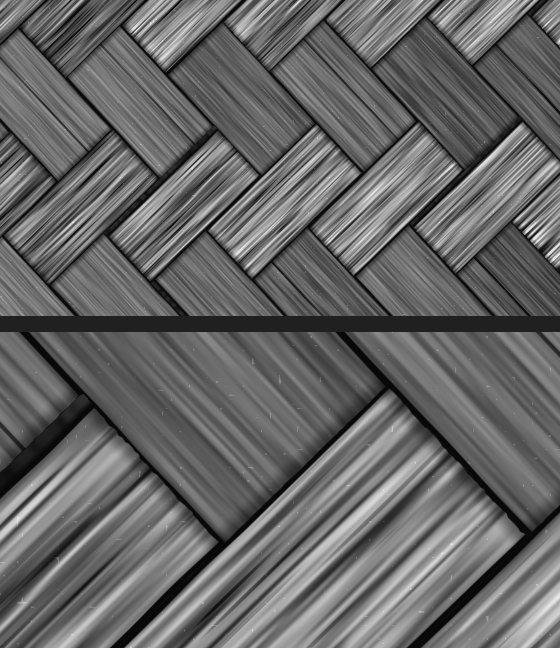
Top, the full canvas; bottom, a detail of the centre.
Write a WebGL 1 fragment shader that draws this texture.

```glsl
precision highp float;

uniform vec2 u_resolution;

#define ORIGIN vec2(0.530, 0.762)
#define FALL_STEP vec2(0.148, -0.160)
#define RISE_STEP vec2(0.174, 0.169)
#define GAP 0.0042
#define FALL_TONE vec2(0.45, 0.35)
#define RISE_TONE vec2(0.42, 0.58)
#define FALL_GRAIN 0.40
#define RISE_GRAIN 0.92
#define FALL_FIBRES 36.0
#define RISE_FIBRES 29.0
#define SPLIT_CHANCE 0.55
#define FRAY_CHANCE 0.25

float hash(vec2 p) {
  vec3 q = fract(vec3(p.xyx) * 0.1031);
  q += dot(q, q.yzx + 33.33);
  return fract((q.x + q.y) * q.z);
}

float noise(vec2 p) {
  vec2 cell = floor(p);
  vec2 f = fract(p);
  f = f * f * (3.0 - 2.0 * f);
  float low = mix(hash(cell), hash(cell + vec2(1.0, 0.0)), f.x);
  float high = mix(hash(cell + vec2(0.0, 1.0)), hash(cell + 1.0), f.x);
  return mix(low, high, f.y);
}

// Long streaks: x runs along the strip, y across it
float fibres(vec2 p, float count, float seed) {
  vec2 shift = vec2(seed * 71.0, seed * 193.0);
  p.y += 0.012 * (noise(vec2(p.x * 3.0, p.y * 4.0) + shift) - 0.5);
  float coarse = noise(p * vec2(2.2, count) + shift);
  float fine = noise(p * vec2(4.5, count * 1.75) + shift + 17.0);
  float broad = noise(p * vec2(1.2, 7.0) + shift + 41.0);
  return 0.46 * coarse + 0.44 * fine + 0.10 * broad;
}

// Weave coordinates: x counts falling steps, y rising steps
vec2 toWeave(vec2 d) {
  float area = FALL_STEP.x * RISE_STEP.y - FALL_STEP.y * RISE_STEP.x;
  return vec2(d.x * RISE_STEP.y - d.y * RISE_STEP.x,
              FALL_STEP.x * d.y - FALL_STEP.y * d.x) / area;
}

void main() {
  vec2 uv = gl_FragCoord.xy / u_resolution.y;
  float pixel = 1.0 / u_resolution.y;
  float sweep = gl_FragCoord.x / u_resolution.x;

  // Two-over-two twill: find the strip on top
  vec2 weave = toWeave(uv - ORIGIN);
  vec2 cell = floor(weave);
  float phase = mod(cell.x - cell.y, 4.0);
  bool rising = phase > 1.5;
  vec2 start = rising ? cell - vec2(0.0, 3.0 - phase)
                      : cell - vec2(phase, 0.0);
  vec2 local = weave - start;
  vec2 strip = rising ? vec2(local.y * 0.5, local.x)
                      : vec2(local.x * 0.5, local.y);
  vec2 size = rising ? vec2(0.484, 0.218) : vec2(0.436, 0.242);

  vec2 id = start + (rising ? vec2(57.0, 91.0) : vec2(23.0, 38.0));
  float seed = hash(id);
  float variation = hash(id + 7.3);
  float chance = hash(id + 19.7);

  // Uneven sides and finely ragged ends
  float wobble = 0.002 * (noise(vec2(strip.x * 7.0, seed * 90.0)) - 0.5);
  float inset = GAP * (0.6 + 0.8 * variation) + wobble;
  float wideGap = step(0.86, seed) * 0.014;
  float side = min(strip.y * size.y - inset - wideGap,
                   (1.0 - strip.y) * size.y - inset);
  float ragged = noise(vec2(strip.y * 45.0, seed * 60.0 + strip.x * 2.0));
  float end = min(strip.x, 1.0 - strip.x) * size.x;
  end -= (rising ? 0.003 : 0.001) * ragged;
  float cover = smoothstep(-pixel, pixel, min(side, end));

  // Base tone and grain
  float count = rising ? RISE_FIBRES : FALL_FIBRES;
  float grain = fibres(strip, count, seed) - 0.5;
  vec2 toneRange = rising ? RISE_TONE : FALL_TONE;
  float tone = mix(toneRange.x, toneRange.y, sweep);
  tone += 0.07 * (variation - 0.5);
  tone += grain * (rising ? RISE_GRAIN : FALL_GRAIN);

  if (rising) {
    // Dark creases and pale fraying at the lower end
    float crease = noise(strip * vec2(3.0, 33.0) + seed * 47.0);
    tone -= 0.20 * (1.0 - smoothstep(0.10, 0.30, crease));
    float fray = step(1.0 - FRAY_CHANCE, chance);
    fray *= 1.0 - smoothstep(0.03, 0.22, strip.x + 0.10 * ragged);
    tone += fray * (0.10 + 0.65 * grain);
  } else {
    // Lengthwise split
    float line = mix(0.3, 0.75, variation) + 0.012 * (strip.x - 0.5);
    float splitDistance = abs(strip.y - line) * size.y;
    float split = 1.0 - smoothstep(0.001, 0.0022 + pixel, splitDistance);
    tone -= 0.26 * split * step(chance, SPLIT_CHANCE);
  }

  // Sparse pale specks
  float speck = noise(uv * 210.0 + 13.0);
  tone += 0.14 * smoothstep(0.93, 0.99, speck);

  // Rounded sides and shadow where the ends tuck under
  tone *= mix(0.78, 1.0, smoothstep(0.0, 0.007, side));
  tone *= mix(0.55, 1.0, smoothstep(0.0, 0.020, end));

  // Crossing fibres glimpsed in the gaps
  float under = fibres(strip.yx, count, seed + 0.37);
  float gapTone = 0.03 + 0.20 * under * smoothstep(0.003, 0.012, -side);
  float grey = mix(gapTone, clamp(tone, 0.05, 0.90), cover);
  gl_FragColor = vec4(vec3(grey), 1.0);
}
```
